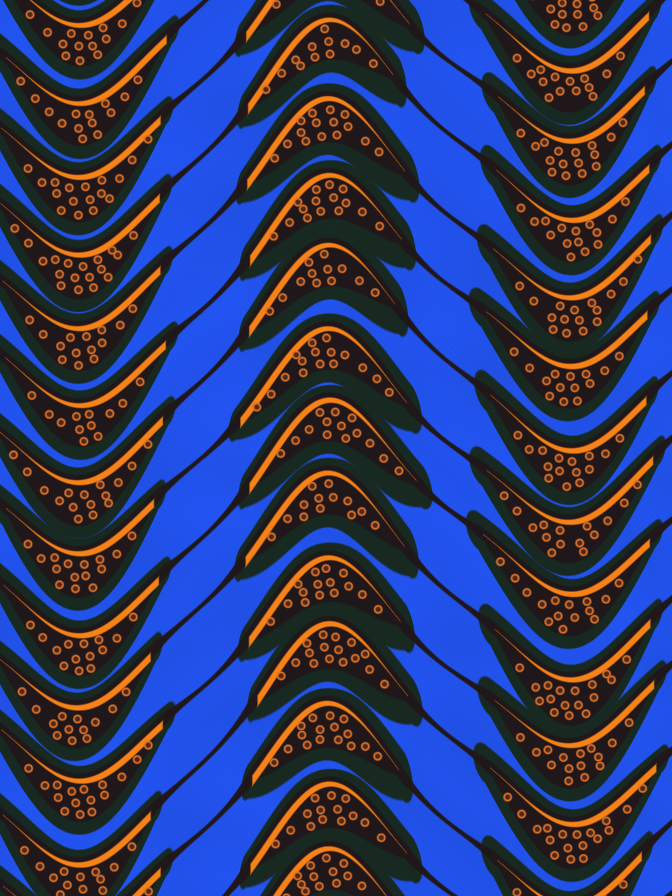
Write a Shadertoy shader that draws this pattern.

```glsl
// Stacked wavy stalks on blue cloth; each crest and trough swells into a dark pod.
// Every row is one harmonic curve: pods hang below it as parabolic lenses with a
// green halo, a tapering orange rim and jittered rows of small seed rings.

#define PITCH 0.0845      // vertical distance between rows
#define COLUMN 0.2747     // distance from crest to trough
#define CREST_X 0.3646    // position of the crest column
#define FIRST_ROW 0.022   // height of the first crest, from the top
#define POD_HALF 0.092    // half length of a pod
#define POD_DEPTH 0.051   // thickness of a pod at its middle
#define HALO 0.0140       // width of the green border
#define RIM 0.0068        // thickest part of the orange rim
#define SEED_GAP 0.0168   // spacing of the seed rings
#define SEED_RADIUS 0.0039

const vec3 BLUE = vec3(0.13, 0.32, 0.92);
const vec3 GREEN = vec3(0.09, 0.16, 0.13);
const vec3 INK = vec3(0.12, 0.09, 0.10);
const vec3 ORANGE = vec3(0.97, 0.51, 0.09);
const vec3 RING = vec3(0.88, 0.45, 0.17);
const vec3 SEED = vec3(0.30, 0.16, 0.09);

float hash(vec2 p) {
    return fract(sin(dot(p, vec2(127.1, 311.7))) * 4375.85);
}

// Height of row k below the top edge, with a slow hand-drawn wobble
float wave(float x, float k) {
    float d = x - CREST_X;
    float t = 3.14159 * d / COLUMN;
    float shape = 0.108 * (1.0 - cos(t)) + 0.0104 * (1.0 - cos(2.0 * t))
                + 0.0117 * (1.0 - cos(3.0 * t)) - 0.07 * d;
    float wobble = 0.004 * sin(2.4 * k + 9.0 * x) + 0.003 * sin(4.1 * k - 7.0 * x);
    return FIRST_ROW + k * PITCH + shape + wobble;
}

float lens(float s, float depth) {
    return depth * max(1.0 - s * s, 0.0);
}

// Distance to the nearest seed centre inside one pod
float seedDistance(vec2 p, float k, float middle, float halfLen, float depth) {
    float nearest = 1.0;
    float cell = floor((p.x - middle) / SEED_GAP);
    for (int j = -1; j <= 1; j++) {
        for (int i = -1; i <= 1; i++) {
            vec2 id = vec2(cell + float(i), float(j));
            vec2 seed = id + vec2(k * 7.0, k * 3.0 + middle * 50.0);
            vec2 jitter = vec2(hash(seed), hash(seed + 41.3)) - 0.5;
            float x = middle + (id.x + 0.5 + 0.25 * id.y + 0.3 * jitter.x) * SEED_GAP;
            float h = lens((x - middle) / halfLen, depth);
            float offset = 0.0033 + id.y * 0.0138 + 0.004 * jitter.y;
            bool fits = offset + 0.5 * h > 0.012 && 0.5 * h - offset > 0.006;
            vec2 centre = vec2(x, wave(x, k) + 0.5 * h + offset);
            if (fits) nearest = min(nearest, length(p - centre));
        }
    }
    return nearest;
}

void mainImage(out vec4 fragColor, in vec2 fragCoord) {
    vec2 p = vec2(fragCoord.x, iResolution.y - fragCoord.y) / iResolution.y;
    float soft = 0.8 / iResolution.y + 0.0003;

    float column = round((p.x - CREST_X) / COLUMN);
    float side = mod(column, 2.0) < 0.5 ? -1.0 : 1.0;   // -1 crest, +1 trough
    float firstK = floor((p.y - wave(p.x, 0.0)) / PITCH);
    float halo = 1.0, ink = 1.0, rim = 1.0, seeds = 1.0;

    for (int n = -1; n <= 1; n++) {
        float k = firstK + float(n);
        vec2 id = vec2(column, k);
        float middle = CREST_X + column * COLUMN + 0.014 * (hash(id) - 0.5);
        float halfLen = POD_HALF + 0.014 * (hash(id + 17.0) - 0.5);
        float depth = POD_DEPTH + 0.007 * (hash(id + 31.0) - 0.5);
        float s = (p.x - middle) / halfLen;
        float beyond = max(abs(s) - 1.0, 0.0) * halfLen;

        // Offset from the curve, corrected for its steepness
        float slope = (wave(p.x + 0.002, k) - wave(p.x - 0.002, k)) / 0.004;
        float stretch = sqrt(1.0 + slope * slope);
        float below = p.y - wave(p.x, k);
        float h = lens(s, depth);
        float across = (abs(below - 0.5 * h) - 0.5 * h) / stretch;

        // Pod, halo and the stalk that thickens towards the pod
        float body = beyond > 0.0 ? length(vec2(beyond * stretch, max(across, 0.0))) : across;
        float stalk = abs(below) / stretch - 0.0021 - 0.0035 * exp(-beyond * 70.0);
        halo = min(halo, body - HALO * (1.0 - 0.2 * side * clamp(s, -1.0, 1.0)));
        ink = min(ink, min(body, stalk));

        // Rim tapers to nothing at one end
        float thick = 0.5 * RIM * smoothstep(-0.95, 0.3, s * side);
        float line = abs(below / stretch - thick) - thick;
        rim = min(rim, max(line, (abs(s) - 0.94) * halfLen));
        seeds = min(seeds, seedDistance(p, k, middle, halfLen, depth));
    }

    // Cloth: faint uneven dye and weave
    float dye = sin(p.x * 23.0 + 2.0 * sin(p.y * 17.0)) * sin(p.y * 29.0 + sin(p.x * 31.0));
    float weave = sin(p.x * 900.0) * sin(p.y * 870.0);
    vec3 col = BLUE * (1.0 + 0.025 * dye + 0.015 * weave);

    col = mix(col, GREEN, 1.0 - smoothstep(-soft, soft, halo));
    col = mix(col, INK, 1.0 - smoothstep(-soft, soft, ink));
    col = mix(col, ORANGE, 1.0 - smoothstep(-soft, soft, rim));
    col = mix(col, SEED, 1.0 - smoothstep(-soft, soft, seeds - SEED_RADIUS));
    float ring = abs(seeds - SEED_RADIUS) - 0.0010;
    col = mix(col, RING, 1.0 - smoothstep(-soft, soft, ring));
    fragColor = vec4(col, 1.0);
}
```
